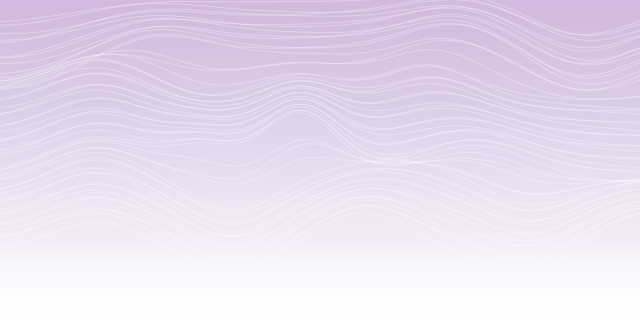
This background is drawn by a Shadertoy shader. Its source:

```glsl
// Fine white contour lines drifting over a lilac sky that fades to white.
// Three ribbons of lines, joined by two sparse bridges, each run between an
// upper and a lower edge curve; the edges are sums of Gaussian swells.

float swell(float x, float centre, float width) {
    float t = (x - centre) / width;
    return exp(-t * t);
}

// Each ribbon returns the heights of its (upper, lower) edge at x.
vec2 topRibbon(float x) {
    return vec2(0.990, 0.839)
        - vec2(0.040, 0.117) * swell(x, 0.00, 0.29)
        + vec2(0.010, 0.057) * swell(x, 0.49, 0.21)
        + vec2(0.035, 0.078) * swell(x, 1.42, 0.22)
        - vec2(0.080, 0.112) * swell(x, 1.83, 0.22);
}

vec2 middleRibbon(float x) {
    return vec2(0.740, 0.466) - vec2(0.033, 0.017) * x
        + vec2(0.099, 0.109) * swell(x, 0.31, 0.22)
        + vec2(-0.02, 0.083) * swell(x, 0.63, 0.15)
        + vec2(0.057, 0.196) * swell(x, 0.94, 0.17)
        + 0.099 * vec2(swell(x, 1.34, 0.20), swell(x, 1.50, 0.23));
}

vec2 lowerRibbon(float x) {
    return vec2(0.414, 0.205)
        + vec2(0.104, 0.085) * swell(x, 0.30, 0.21)
        - vec2(0.075, 0.080) * swell(x, 0.73, 0.17)
        + vec2(0.085, 0.130) * vec2(swell(x, 1.22, 0.28), swell(x, 1.14, 0.22))
        - vec2(0.055, 0.052) * swell(x, 1.65, 0.17)
        + vec2(0.026, 0.125) * swell(x, 2.03, 0.22);
}

// Coverage of the lines in one ribbon; a slow wander lets neighbours cross.
float ribbonLines(vec2 p, vec2 edges, vec2 edgesAhead, float stepX,
                  int count, float wander, float pixel) {
    float clear = 1.0;
    float width = max(0.0012, 0.6 * pixel);
    for (int i = 0; i < count; i++) {
        float phase = float(i) * 2.4 + 20.0 * wander;
        float rank = (float(i) + 0.5) / float(count);
        float here = rank + wander * sin(p.x * 3.2 + phase);
        float ahead = rank + wander * sin((p.x + stepX) * 3.2 + phase);
        float y = mix(edges.x, edges.y, here);
        float slope = (mix(edgesAhead.x, edgesAhead.y, ahead) - y) / stepX;
        float dist = (p.y - y) / sqrt(1.0 + slope * slope);
        clear *= 1.0 - 0.30 * swell(dist, 0.0, width);
    }
    return 1.0 - clear;
}

vec3 skyColor(float y) {
    vec3 color = vec3(0.820, 0.735, 0.870);
    color = mix(color, vec3(0.855, 0.795, 0.898), smoothstep(0.99, 0.68, y));
    color = mix(color, vec3(0.90, 0.85, 0.93), smoothstep(0.74, 0.49, y));
    color = mix(color, vec3(0.955, 0.918, 0.965), smoothstep(0.56, 0.25, y));
    color = mix(color, vec3(0.97, 0.978, 0.99), smoothstep(0.28, 0.14, y));
    return mix(color, vec3(0.993), smoothstep(0.15, 0.06, y));
}

void mainImage(out vec4 fragColor, in vec2 fragCoord) {
    vec2 p = fragCoord / iResolution.y;
    float pixel = 1.0 / iResolution.y;
    float stepX = 0.002;
    float aheadX = p.x + stepX;

    // Ribbon edges here and one step ahead, for the slope
    vec2 top = topRibbon(p.x), topAhead = topRibbon(aheadX);
    vec2 middle = middleRibbon(p.x), middleAhead = middleRibbon(aheadX);
    vec2 lower = lowerRibbon(p.x), lowerAhead = lowerRibbon(aheadX);

    // Ribbons and the bridges between them, from the top down
    float lines = ribbonLines(p, top, topAhead, stepX, 11, 0.08, pixel);
    lines = max(lines, ribbonLines(p, vec2(top.y, middle.x),
        vec2(topAhead.y, middleAhead.x), stepX, 4, 0.15, pixel));
    lines = max(lines, ribbonLines(p, middle, middleAhead,
        stepX, 17, 0.04, pixel));
    lines = max(lines, ribbonLines(p, vec2(middle.y, lower.x),
        vec2(middleAhead.y, lowerAhead.x), stepX, 5, 0.10, pixel));
    lines = max(lines, ribbonLines(p, lower, lowerAhead,
        stepX, 15, 0.05, pixel));

    // Lines dissolve towards the white foot
    lines *= smoothstep(0.10, 0.28, p.y);
    vec3 color = mix(skyColor(p.y), vec3(1.0, 0.99, 0.99), lines);
    fragColor = vec4(color, 1.0);
}
```
